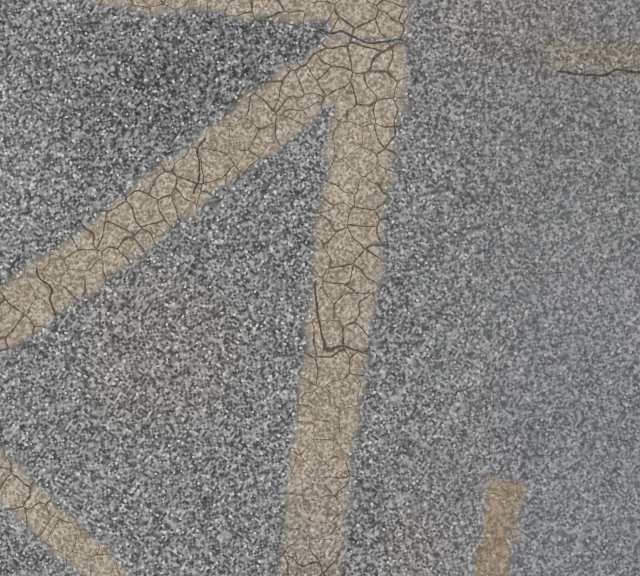
A Shadertoy shader for this texture:

```glsl
// Weathered asphalt with worn tan road stripes that meet near the top.
// Stripes are tapered bands with ragged edges, cracks are warped Voronoi
// borders plus a few long fractures, and the aggregate is hashed value noise.

const vec3 ASPHALT = vec3(0.492, 0.494, 0.494);
const vec3 PAINT = vec3(0.640, 0.590, 0.525);
const vec3 OCHRE = vec3(0.575, 0.515, 0.445);
const vec3 PATCH = vec3(0.510, 0.485, 0.440);
const vec3 CRACK = vec3(0.270, 0.245, 0.225);
const vec3 STONE = vec3(0.820, 0.815, 0.790);
const float GRAIN_SCALE = 275.0;
const float GRAIN_CONTRAST = 0.56;
const float STONE_SCALE = 115.0;
const float STONE_CHANCE = 0.16;
const float PAINT_CELLS = 23.0;
const float ROAD_CELLS = 8.5;
const float EDGE_WEAR = 0.012;
const mat2 TURN = mat2(0.83, 0.56, -0.56, 0.83);

vec2 hash22(vec2 p) {
    vec3 q = fract(p.xyx * vec3(0.1031, 0.1030, 0.0973));
    q += dot(q, q.yzx + 33.33);
    return fract((q.xx + q.yz) * q.zy);
}

float noise(vec2 p) {
    vec2 i = floor(p), f = fract(p);
    f = f * f * (3.0 - 2.0 * f);
    vec2 e = vec2(1.0, 0.0);
    return mix(mix(hash22(i).x, hash22(i + e).x, f.x),
               mix(hash22(i + e.yx).x, hash22(i + e.xx).x, f.x), f.y);
}

float blob(vec2 p, vec2 center, float radius) {
    vec2 d = (p - center) / radius;
    return exp(-dot(d, d));
}

// Signed distance to a flat-ended band whose half width runs from wa to wb
float band(vec2 p, vec2 a, vec2 b, float wa, float wb) {
    float len = length(b - a);
    vec2 dir = (b - a) / len, q = p - a;
    float along = dot(q, dir);
    float across = abs(dot(q, vec2(-dir.y, dir.x)));
    return max(across - mix(wa, wb, clamp(along / len, 0.0, 1.0)),
               abs(along - 0.5 * len) - 0.5 * len);
}

float segment(vec2 p, vec2 a, vec2 b) {
    vec2 q = p - a, d = b - a;
    return length(q - d * clamp(dot(q, d) / dot(d, d), 0.0, 1.0));
}

// Distance to the nearest Voronoi border, in cell units
float cellBorder(vec2 p) {
    vec2 cell = floor(p), f = fract(p), nearest = vec2(8.0);
    for (int k = 0; k < 9; k++) {
        vec2 o = vec2(k % 3 - 1, k / 3 - 1);
        vec2 r = o + hash22(cell + o) - f;
        if (dot(r, r) < dot(nearest, nearest)) nearest = r;
    }
    float border = 8.0;
    for (int k = 0; k < 25; k++) {
        vec2 o = vec2(k % 5 - 2, k / 5 - 2);
        vec2 r = o + hash22(cell + o) - f, d = r - nearest;
        if (dot(d, d) > 1e-4) border = min(border, dot(0.5 * (r + nearest), normalize(d)));
    }
    return border;
}

float line(float d, float width) {
    float soft = 0.8 / iResolution.y;
    return 1.0 - smoothstep(width - soft, width + soft, d);
}

void mainImage(out vec4 fragColor, in vec2 fragCoord) {
    vec2 p = fragCoord / iResolution.y;
    vec2 warp = vec2(noise(p * 42.0), noise(p * 42.0 + 71.0)) - 0.5;
    vec2 q = p + 0.016 * warp;
    float fine = noise(TURN * p * GRAIN_SCALE + 90.0);
    float coarse = noise(p * TURN * GRAIN_SCALE * 0.62 + 190.0);
    float grain = 0.78 * fine + 0.22 * coarse - 0.5;
    float right = smoothstep(0.55, 1.0, p.x);

    // Broad stains and tints of the road
    vec3 road = ASPHALT + 0.03 * (noise(p * 7.0) - 0.5);
    road -= 0.055 * blob(p, vec2(0.19, 0.82), 0.17) + 0.045 * blob(p, vec2(0.45, 0.92), 0.13);
    road += 0.065 * blob(p, vec2(0.03, 0.74), 0.09);
    float warm = blob(p, vec2(0.28, 0.39), 0.14) + blob(p, vec2(0.75, 0.05), 0.12)
               + 0.9 * blob(p, vec2(0.92, 0.98), 0.23);
    road += warm * vec3(0.008, -0.006, -0.016);
    road += right * (1.0 - 0.7 * p.y) * vec3(-0.006, 0.003, 0.017);
    float slab = max(0.945 - p.x, abs(p.y - 0.904 + 0.08 * (p.x - 1.0)) - 0.026);
    road = mix(road, PATCH, 0.8 * (1.0 - smoothstep(-0.015, 0.020, slab + 0.025 * warp.x)));

    // Worn stripes
    float spoke = band(p, vec2(-0.10, 0.357), vec2(0.610, 0.906), 0.048, 0.047);
    float stem = band(p, vec2(0.530, -0.05), vec2(0.651, 0.927), 0.050, 0.058);
    float top = band(p, vec2(0.637, 0.935), vec2(0.640, 1.06), 0.066, 0.078);
    float arm = band(p, vec2(0.15, 1.042), vec2(0.64, 0.998), 0.047, 0.047);
    float corner = band(p, vec2(-0.08, 0.251), vec2(0.262, -0.077), 0.031, 0.031);
    float stub = band(p, vec2(0.841, -0.05), vec2(0.881, 0.164), 0.027, 0.031);
    float stripe = min(min(min(spoke, stem), min(top, arm)), min(corner, stub));
    float ragged = stripe + EDGE_WEAR * (warp.x + warp.y) + 0.020 * grain;
    float worn = 0.95 - 0.35 * smoothstep(0.25, 0.0, p.y) * step(0.3, p.x) * step(p.x, 0.75);
    float paint = worn * (1.0 - smoothstep(-0.007, 0.006, ragged));
    vec3 tint = mix(PAINT, OCHRE, step(stub, 0.03)) + 0.04 * (noise(p * 15.0) - 0.5);
    vec3 color = mix(road, tint, paint);

    // Aggregate grain and pale stones of uneven outline
    color += grain * GRAIN_CONTRAST * mix(1.0, 0.68, right) * mix(1.0, 0.62, paint);
    vec2 sp = TURN * p * STONE_SCALE + 60.0, id = floor(sp), rnd = hash22(id + 7.0);
    vec2 spot = fract(sp) - 0.3 - 0.4 * hash22(id + 43.0);
    float size = 0.14 + 0.2 * rnd.y + 0.16 * grain;
    float stone = step(rnd.x, STONE_CHANCE) * (1.0 - smoothstep(size - 0.12, size + 0.12, length(spot)));
    color = mix(color, STONE, stone * mix(0.85, 0.45, max(right, paint)));

    // Cracks: a dense net in the paint, a faint wide one in the road
    float thick = mix(0.0002, 0.0020, noise(p * 13.0 + 5.0));
    float net = line(cellBorder(q * PAINT_CELLS) / PAINT_CELLS, thick);
    net *= (1.0 - smoothstep(-0.005, 0.014, stripe)) * step(0.03, stub);
    float wide = line(cellBorder(q * ROAD_CELLS + 3.0) / ROAD_CELLS, 0.0010);
    wide *= 0.30 * smoothstep(0.35, 0.65, noise(p * 6.0 + 9.0)) * smoothstep(0.2, 0.6, p.x);

    // Long fractures
    float joint = min(segment(q, vec2(0.555, 0.955), vec2(0.625, 0.930)), segment(q, vec2(0.625, 0.930), vec2(0.705, 0.928)));
    joint = min(joint, min(segment(q, vec2(0.545, 0.515), vec2(0.564, 0.397)), segment(q, vec2(0.564, 0.397), vec2(0.630, 0.390))));
    joint = min(joint, min(segment(q, vec2(0.065, 0.535), vec2(0.102, 0.455)), segment(q, vec2(0.350, 0.750), vec2(0.337, 0.670))));
    joint = min(joint, segment(q, vec2(0.965, 0.874), vec2(1.15, 0.872)));
    float hair = min(segment(q, vec2(0.705, 0.928), vec2(0.945, 0.905)), segment(q, vec2(0.890, 0.535), vec2(0.985, 0.528)));
    hair = min(hair, min(segment(q, vec2(0.950, 0.875), vec2(0.948, 0.65)), segment(q, vec2(0.858, 0.38), vec2(0.850, 0.19))));
    float cracks = max(max(0.66 * net, wide), max(0.8 * line(joint, 0.0019), 0.38 * line(hair, 0.0012)));
    color = mix(color, CRACK + 0.12 * grain, cracks);
    fragColor = vec4(clamp(color, 0.0, 1.0), 1.0);
}
```
